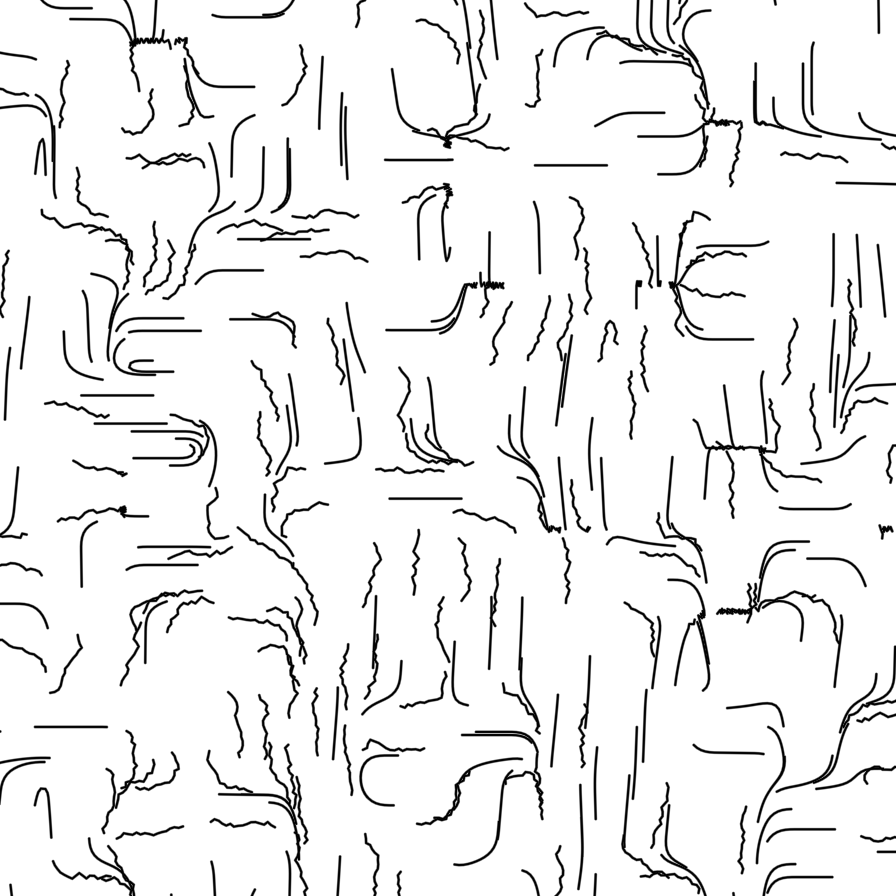
Give the GLSL for this texture, as a three.js fragment shader.

```glsl
#define STROKE_CELLS 19.0
#define FIELD_CELLS 11.0
#define STEPS 16
#define STEP_LENGTH 0.005
#define HALF_WIDTH 0.0014
#define EDGE_SOFTNESS 0.001
#define STROKE_SHARE 0.92
#define VERTICAL_SHARE 0.64
#define WIGGLY_SHARE 0.42
#define WIGGLE 1.7

varying vec2 vUv;

const vec3 PAPER = vec3(1.0);
const vec3 INK = vec3(0.005);

vec2 hash2(vec2 p) {
  vec3 q = fract(p.xyx * vec3(0.1031, 0.1030, 0.0973));
  q += dot(q, q.yzx + 33.33);
  return fract((q.xx + q.yz) * q.zy);
}

// Mostly upright or level direction owned by one field cell
vec2 cellDirection(vec2 cell) {
  vec2 kind = hash2(cell + 71.0);
  vec2 turn = hash2(cell + 173.0);
  float lean = (turn.y - 0.5) * 0.3;
  vec2 upright = vec2(lean, turn.x < 0.78 ? -1.0 : 1.0);
  vec2 level = vec2(turn.x < 0.65 ? 1.0 : -1.0, 0.0);
  return kind.x < VERTICAL_SHARE ? upright : level;
}

// Plateaus of constant direction joined by short bends
vec2 flow(vec2 p) {
  vec2 cell = floor(p * FIELD_CELLS);
  vec2 blend = smoothstep(0.2, 0.8, fract(p * FIELD_CELLS));
  vec2 low = mix(cellDirection(cell), cellDirection(cell + vec2(1.0, 0.0)), blend.x);
  vec2 high = mix(cellDirection(cell + vec2(0.0, 1.0)), cellDirection(cell + 1.0), blend.x);
  return normalize(mix(low, high, blend.y) + vec2(0.0001, 0.0002));
}

float segmentDistance(vec2 p, vec2 a, vec2 b) {
  vec2 ap = p - a;
  vec2 ab = b - a;
  return length(ap - ab * clamp(dot(ap, ab) / dot(ab, ab), 0.0, 1.0));
}

// Follows the flow from a start point, with sideways jitter on some strokes
float strokeDistance(vec2 p, vec2 start, vec2 seed, float wiggle) {
  float nearest = 1.0;
  vec2 head = start;
  for (int i = 0; i < STEPS; i++) {
    float reach = float(STEPS - i) * STEP_LENGTH + 0.004;
    if (distance(p, head) > reach) break;
    vec2 along = flow(head);
    float sway = (hash2(seed + float(i) * 7.0).x - 0.5) * wiggle;
    vec2 next = head + STEP_LENGTH * normalize(along + sway * vec2(-along.y, along.x));
    nearest = min(nearest, segmentDistance(p, head, next));
    head = next;
  }
  return nearest;
}

void main() {
  vec2 home = floor(vUv * STROKE_CELLS);
  float nearest = 1.0;

  // Strokes starting in the surrounding cells
  for (int y = -2; y <= 2; y++) {
    for (int x = -2; x <= 2; x++) {
      vec2 cell = home + vec2(float(x), float(y));
      vec2 traits = hash2(cell + 311.0);
      if (traits.x > STROKE_SHARE) continue;
      vec2 start = (cell + hash2(cell + 29.0)) / STROKE_CELLS;
      float wiggle = traits.y < WIGGLY_SHARE ? WIGGLE : 0.0;
      nearest = min(nearest, strokeDistance(vUv, start, cell + 503.0, wiggle));
    }
  }

  float ink = 1.0 - smoothstep(HALF_WIDTH - EDGE_SOFTNESS, HALF_WIDTH + EDGE_SOFTNESS, nearest);
  gl_FragColor = vec4(mix(PAPER, INK, ink), 1.0);
}
```
